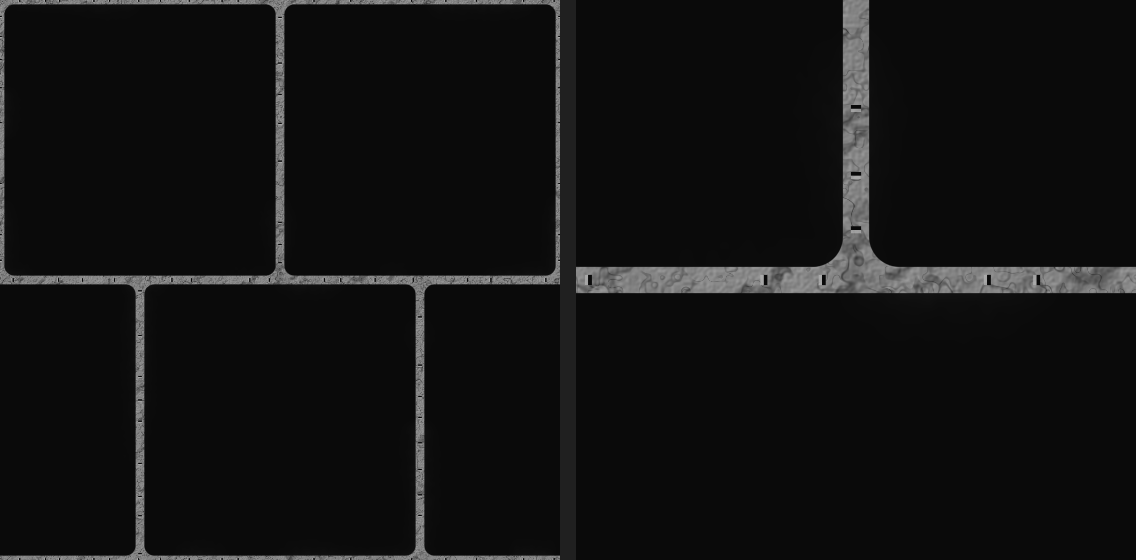
Left, the full canvas; right, a detail of the centre.
Write a Shadertoy shader that draws this pattern.

```glsl
// Large black rounded tiles in running bond, with grainy, cracked grey grout
float hash(vec2 p) {
    vec3 q = fract(p.xyx * 0.1031);
    q += dot(q, q.yzx + 33.33);
    return fract((q.x + q.y) * q.z);
}

float noise(vec2 p) {
    vec2 i = floor(p), f = fract(p);
    f = f * f * (3.0 - 2.0 * f);
    return mix(mix(hash(i), hash(i + vec2(1, 0)), f.x),
               mix(hash(i + vec2(0, 1)), hash(i + vec2(1, 1)), f.x), f.y);
}

float roundedBox(vec2 p, vec2 halfSize, float radius) {
    vec2 q = abs(p) - halfSize + radius;
    return length(max(q, 0.0)) + min(max(q.x, q.y), 0.0) - radius;
}

float hairline(vec2 p, float width) {
    float warp = noise(p * 2.1 + 17.0);
    return 1.0 - smoothstep(0.0, width, abs(noise(p + 1.5 * warp) - 0.5));
}

// Short ticks across a joint: x runs along it, y is the offset from its centre
float ticks(vec2 p, float seed, float px) {
    float slot = floor(p.x * 11.0);
    float centre = (slot + 0.15 + 0.7 * hash(vec2(slot, seed))) / 11.0;
    float present = step(0.35, hash(vec2(slot + 40.0, seed)));
    vec2 d = abs(vec2(p.x - centre, p.y)) - vec2(0.0022, 0.0062);
    return present * (1.0 - smoothstep(-0.5 * px, 0.5 * px, max(d.x, d.y)));
}

void mainImage(out vec4 fragColor, in vec2 fragCoord) {
    // Two rows of two tiles, the lower row shifted by half a tile
    vec2 p = 2.0 * fragCoord / iResolution.xy;
    float px = 2.0 / iResolution.y;
    float row = floor(p.y);
    vec2 bond = p + vec2(0.5 * (1.0 - mod(row, 2.0)), 0.0);
    vec2 cell = fract(bond) - 0.5;
    float d = roundedBox(cell, vec2(0.4844), 0.036);

    // Tile face with faint dust near its edges
    float dust = smoothstep(0.55, 0.85, noise(bond * 5.0 + row * 9.0));
    dust *= exp(min(d, 0.0) * 45.0) * (0.5 + 0.5 * noise(p * 70.0));
    vec3 tile = vec3(0.039 + 0.035 * dust);

    // Grout with embossed grain and dark hairline cracks
    float grain = noise(p * 260.0) - noise(p * 260.0 + vec2(0.6, -0.6));
    float grey = 0.525 + 0.09 * grain + 0.05 * (noise(p * 45.0) - 0.5);
    grey -= 0.15 * hairline(p * 28.0, 0.09);
    grey -= 0.10 * hairline(p * 55.0 + 31.0, 0.13);

    // Dark ticks beside a pale glint, along whichever joint is nearer
    vec2 line = floor(bond + 0.5);
    vec2 offset = bond - line;
    bool upright = abs(offset.x) < abs(offset.y);
    vec2 along = upright ? vec2(p.y, offset.x) : vec2(p.x, offset.y);
    float seed = upright ? 7.0 + mod(line.x, 2.0) + 5.0 * row : 23.0 + mod(line.y, 2.0);
    grey = mix(grey, 0.72, 0.7 * ticks(along + vec2(0.004, 0.0), seed, px));
    grey = mix(grey, 0.04, ticks(along, seed, px));

    float grout = smoothstep(-0.75 * px, 0.75 * px, d);
    fragColor = vec4(mix(tile, vec3(grey), grout), 1.0);
}
```
